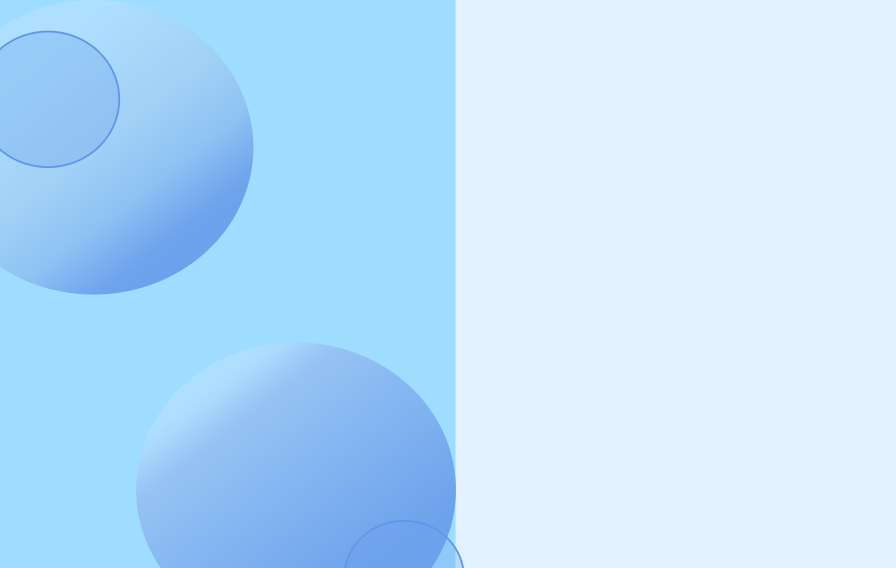
A WebGL 2 fragment shader for this background:

```glsl
#version 300 es
precision highp float;
// Two flat vertical panels with large shaded ovals and thin translucent rings.
// Each oval is an ellipse distance function filled with a diagonal gradient;
// all lengths are in units of the canvas height.
uniform vec2 u_resolution;
out vec4 fragColor;

// Approximate signed distance to an axis-aligned ellipse.
float ellipse(vec2 p, vec2 radii) {
    float k1 = length(p / radii);
    float k2 = length(p / (radii * radii));
    return k1 * (k1 - 1.0) / max(k2, 1e-4);
}

// Antialiased coverage of the inside of a shape.
float cover(float dist) {
    return clamp(0.5 - dist * u_resolution.y, 0.0, 1.0);
}

// Position along the diagonal, from upper left (-1) to lower right (+1).
float diagonal(vec2 p) {
    return dot(p, vec2(0.61, -0.79)) / 0.259;
}

// Lays a translucent disc with a thin outline over a colour.
vec3 addRing(vec3 base, vec2 p, vec2 radii) {
    float dist = ellipse(p, radii);
    vec3 color = mix(base, vec3(0.42, 0.63, 0.92), 0.32 * cover(dist));
    return mix(color, vec3(0.37, 0.59, 0.91), cover(abs(dist) - 0.0016));
}

void main() {
    vec2 p = gl_FragCoord.xy / u_resolution.y;
    vec3 lightBlue = vec3(0.685, 0.875, 0.995);
    vec3 deepBlue = vec3(0.425, 0.635, 0.925);
    vec2 ovalRadii = vec2(0.2815, 0.2593);

    // Panels
    vec3 color = mix(vec3(0.89, 0.945, 1.0), vec3(0.62, 0.867, 1.0), cover(p.x - 0.802));

    // Upper oval: a gradual blend that deepens near the lower right
    vec2 q = p - vec2(0.1646, 0.7407);
    float t = diagonal(q);
    vec3 shade = mix(lightBlue, vec3(0.635, 0.82, 0.965), smoothstep(-0.8, 0.05, t));
    shade = mix(shade, vec3(0.54, 0.745, 0.95), clamp(t / 0.55, 0.0, 1.0));
    shade = mix(shade, deepBlue, smoothstep(0.4, 0.9, t));
    color = mix(color, shade, cover(ellipse(q, ovalRadii)));

    // Lower oval: a pale cap, then a slow blend
    q = p - vec2(0.5212, 0.1379);
    t = diagonal(q);
    shade = mix(vec3(0.575, 0.755, 0.955), deepBlue, clamp((t + 0.5) / 1.25, 0.0, 1.0));
    shade = mix(lightBlue, shade, smoothstep(-0.95, -0.52, t));
    color = mix(color, shade, cover(ellipse(q, ovalRadii)));

    // Rings
    color = addRing(color, p - vec2(0.0844, 0.8251), vec2(0.1255, 0.1193));
    color = addRing(color, p - vec2(0.7115, -0.0155), vec2(0.105, 0.0985));

    fragColor = vec4(color, 1.0);
}
```
